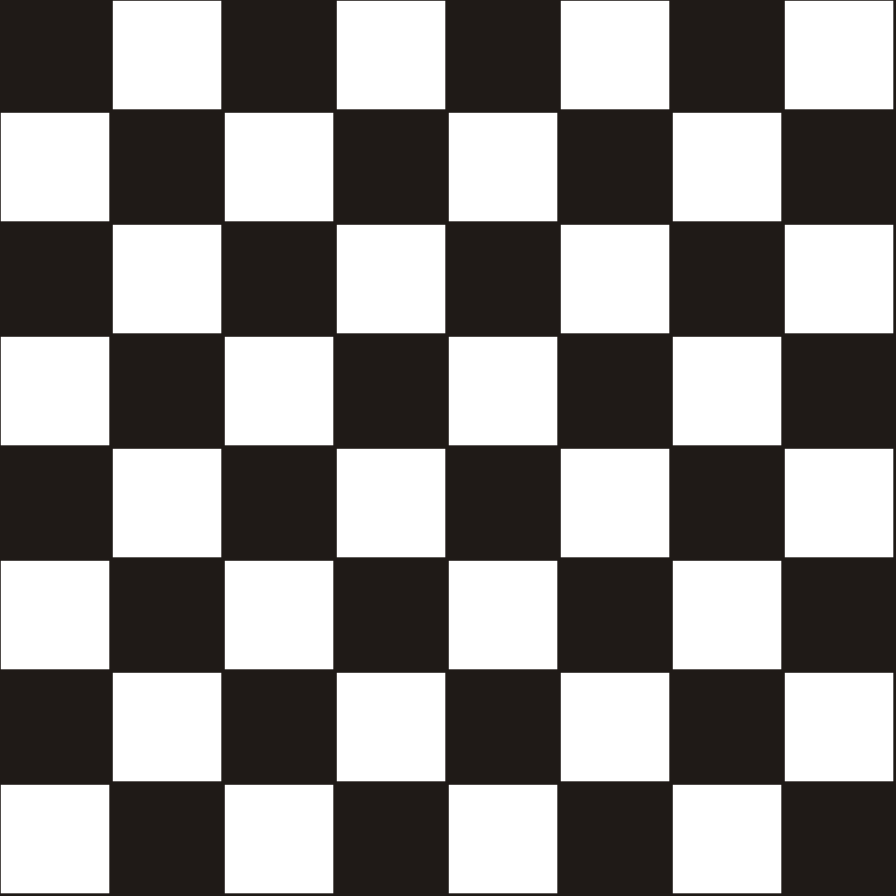
This pattern is drawn by a WebGL 2 fragment shader. Its source:

```glsl
#version 300 es
precision highp float;

uniform vec2 u_resolution;
out vec4 fragColor;

const float CELLS = 8.0;
const vec3 INK = vec3(0.12, 0.10, 0.09);
const vec3 PAPER = vec3(1.0);

// Box-filtered coverage of an axis-aligned rectangle
float rectCoverage(vec2 p, vec2 center, vec2 halfSize, vec2 pixel) {
  vec2 inside = halfSize - abs(p - center);
  vec2 cover = clamp(inside / pixel + 0.5, 0.0, 1.0);
  return cover.x * cover.y;
}

// 1 on even cells, 0 on odd ones
float evenCell(vec2 cell) {
  return 1.0 - mod(cell.x + cell.y, 2.0);
}

// Light squares sit slightly up and left, so dark squares overlap them
float checker(vec2 grid, vec2 center, vec2 halfSize, vec2 pixel) {
  float square = rectCoverage(fract(grid), center, halfSize, pixel);
  return square * evenCell(floor(grid));
}

void main() {
  vec2 grid = gl_FragCoord.xy / u_resolution * CELLS;
  vec2 pixel = CELLS / u_resolution;
  vec2 center = vec2(0.4915, 0.5085);
  vec2 halfSize = vec2(0.4845);

  float light = checker(grid, center, halfSize, pixel);
  fragColor = vec4(mix(INK, PAPER, light), 1.0);
}
```
